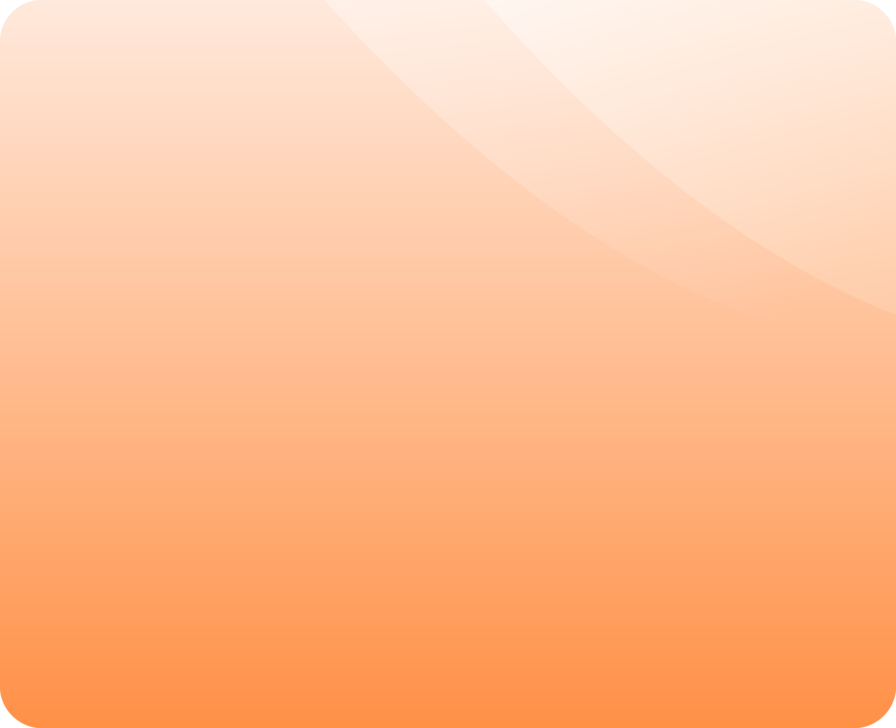
Write a Shadertoy shader that draws this background.

```glsl
const vec3 WHITE = vec3(1.0);
const vec3 PEACH = vec3(1.0, 0.914, 0.863);
const vec3 ORANGE = vec3(1.0, 0.565, 0.275);
const vec3 CREAM = vec3(1.0, 0.90, 0.80);

float roundedBox(vec2 p, vec2 halfSize, float radius) {
    vec2 q = abs(p) - halfSize + radius;
    return length(max(q, 0.0)) + min(max(q.x, q.y), 0.0) - radius;
}

// Depth below the top edge of an arc that starts at a given x.
float arcDepth(float x, float start, float slope, float bend) {
    float u = x - start;
    return u * (slope - bend * u);
}

// Soft coverage of the area above an arc, corrected for its steepness.
float coverAbove(float depth, float arc, float steepness, float pixel) {
    float d = (depth - arc) / sqrt(1.0 + steepness * steepness);
    return 1.0 - smoothstep(-0.75 * pixel, 0.75 * pixel, d);
}

float ramp(float from, float to, float t) {
    return clamp((t - from) / (to - from), 0.0, 1.0);
}

void mainImage(out vec4 fragColor, in vec2 fragCoord) {
    float pixel = 1.0 / iResolution.y;
    vec2 size = vec2(iResolution.x * pixel, 1.0);
    vec2 p = fragCoord * pixel;
    float depth = 1.0 - p.y;
    float diagonal = p.x + depth;

    // Vertical base gradient
    vec3 color = mix(PEACH, ORANGE, depth);

    // Wide sheen, curling upward near its right end
    float curl = max(p.x - 1.0256, 0.0);
    float outerArc = arcDepth(p.x, 0.4455, 1.11, 0.63) - 2.34 * curl * curl;
    float outerSlope = 1.11 - 1.26 * (p.x - 0.4455) - 4.68 * curl;
    float outerCover = coverAbove(depth, outerArc, outerSlope, pixel);
    float outerFade = ramp(0.48, 1.52, diagonal);
    color = mix(color, WHITE, outerCover * mix(0.33, 0.0, outerFade));

    // Inner sheen, warming toward the lower right
    float innerArc = arcDepth(p.x, 0.665, 1.135, 0.655);
    float innerSlope = 1.135 - 1.31 * (p.x - 0.665);
    float innerCover = coverAbove(depth, innerArc, innerSlope, pixel);
    float innerFade = ramp(0.665, 1.65, diagonal);
    vec3 innerTint = mix(WHITE, CREAM, innerFade);
    color = mix(color, innerTint, innerCover * mix(0.45, 0.25, innerFade));

    // Rounded card corners
    float card = roundedBox(p - 0.5 * size, 0.5 * size, 0.058);
    color = mix(color, WHITE, smoothstep(-0.5 * pixel, pixel, card));

    fragColor = vec4(color, 1.0);
}
```
